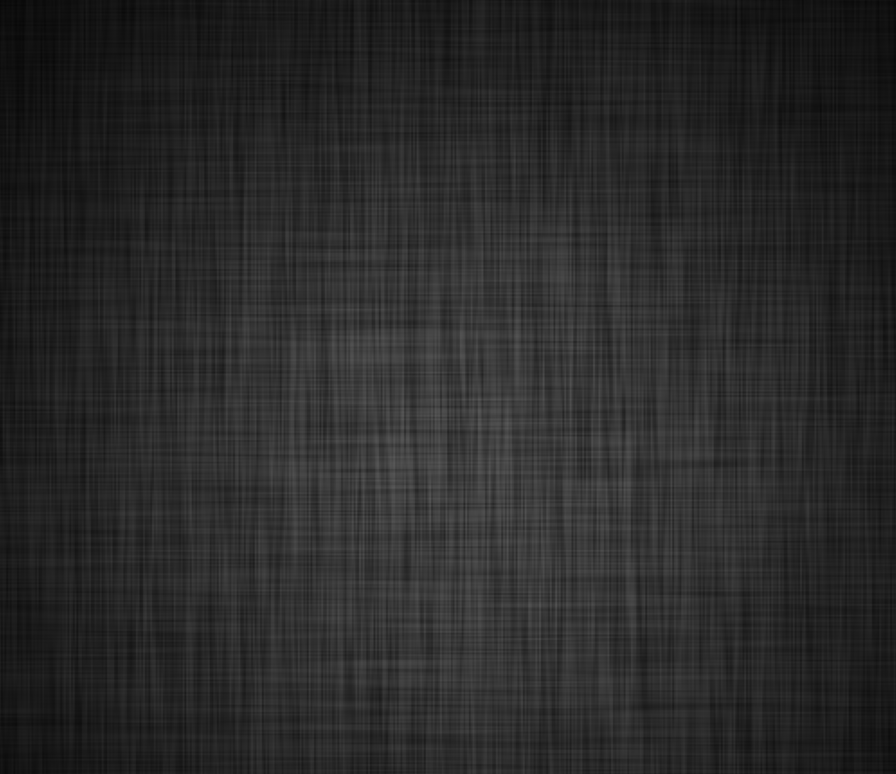
This texture is drawn by a WebGL 2 fragment shader. Its source:

```glsl
#version 300 es
precision highp float;
// Dark woven linen: fine upright threads over fainter level ones, each a
// straight streak of noise with its own start, lit by a soft off-centre
// glow that fades to near black at the borders.

uniform vec2 u_resolution;
out vec4 fragColor;

// Glow, in fractions of the canvas
const vec2 GLOW_CENTRE = vec2(0.52, 0.40);
const vec2 GLOW_FALLOFF = vec2(3.2, 2.4);
const float GLOW_LEVEL = 0.242;
const float BASE_LEVEL = 0.006;

// Threads: cells per canvas height, across and along
const vec2 UPRIGHT_SCALE = vec2(430.0, 12.0);
const vec2 LEVEL_SCALE = vec2(430.0, 9.0);
const vec2 LAYER_SCALE = vec2(0.47, 0.8);
const int THREAD_LAYERS = 3;
const float FIRST_WEIGHT = 0.58;
const float LAYER_FADE = 0.5;
const float UPRIGHT_STRENGTH = 0.68;
const float LEVEL_STRENGTH = 0.42;
const float ADDED_CONTRAST = 0.025;

float hash(vec2 p) {
    return fract(sin(dot(p, vec2(12.9898, 78.233))) * 43758.5453);
}

// Smooth brightness along one thread, shifted by the thread's own start
float strand(float column, float along, float seed) {
    along += 17.0 * hash(vec2(column, seed));
    float cell = floor(along);
    float f = smoothstep(0.0, 1.0, along - cell);
    vec2 id = vec2(column + seed, cell);
    return mix(hash(id), hash(id + vec2(0.0, 1.0)), f);
}

// Neighbouring strands blended across their width
float strands(vec2 p, float seed) {
    float column = floor(p.x);
    float f = smoothstep(0.0, 1.0, p.x - column);
    return mix(strand(column, p.y, seed), strand(column + 1.0, p.y, seed), f);
}

// Signed thread brightness; x runs across the threads, y along them
float threads(vec2 p, vec2 scale, float seed) {
    float sum = 0.0;
    float weight = FIRST_WEIGHT;
    for (int i = 0; i < THREAD_LAYERS; i++) {
        sum += weight * (strands(p * scale, seed) - 0.5);
        scale *= LAYER_SCALE;
        weight *= LAYER_FADE;
        seed += 37.0;
    }
    return sum;
}

void main() {
    vec2 uv = gl_FragCoord.xy / u_resolution;
    vec2 p = gl_FragCoord.xy / u_resolution.y;

    // Soft light
    vec2 offset = uv - GLOW_CENTRE;
    float glow = exp(-dot(offset * offset, GLOW_FALLOFF));
    float light = BASE_LEVEL + GLOW_LEVEL * glow;

    // Weave
    float weave = UPRIGHT_STRENGTH * threads(p, UPRIGHT_SCALE, 11.0)
                + LEVEL_STRENGTH * threads(p.yx, LEVEL_SCALE, 173.0);

    float grey = light * (1.0 + weave) + ADDED_CONTRAST * weave;
    fragColor = vec4(vec3(clamp(grey, 0.0, 1.0)), 1.0);
}
```
